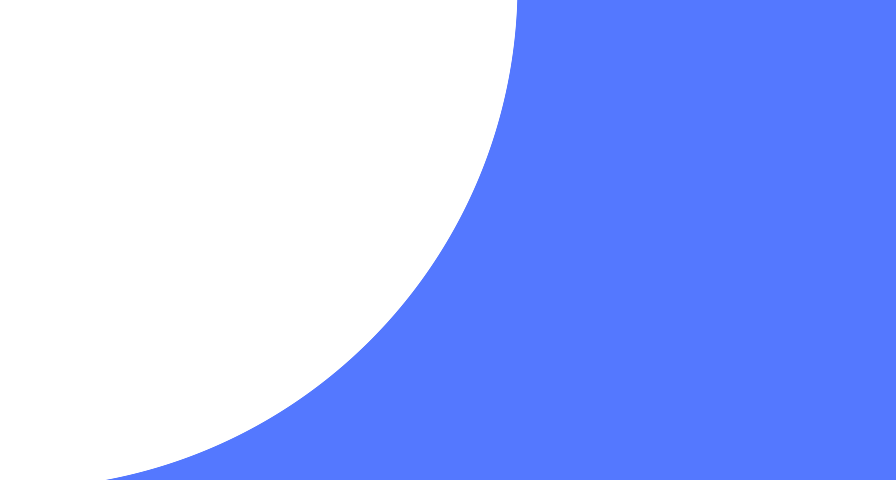
A WebGL 2 fragment shader for this background:

```glsl
#version 300 es
precision highp float;

uniform vec2 u_resolution;
out vec4 fragColor;

// Lengths are in units of the canvas height
#define DISC_CENTER vec2(0.0276, 1.0330)
#define DISC_RADIUS 1.0506
#define DISC_COLOR vec3(1.0)
#define FIELD_COLOR vec3(0.33, 0.47, 1.0)

float circleDistance(vec2 point, vec2 center, float radius) {
    return length(point - center) - radius;
}

void main() {
    vec2 point = gl_FragCoord.xy / u_resolution.y;
    float pixel = 1.0 / u_resolution.y;

    // Large disc reaching in from the upper left, with a smoothed rim
    float rim = circleDistance(point, DISC_CENTER, DISC_RADIUS);
    float coverage = 1.0 - smoothstep(-0.5 * pixel, 0.5 * pixel, rim);

    fragColor = vec4(mix(FIELD_COLOR, DISC_COLOR, coverage), 1.0);
}
```
